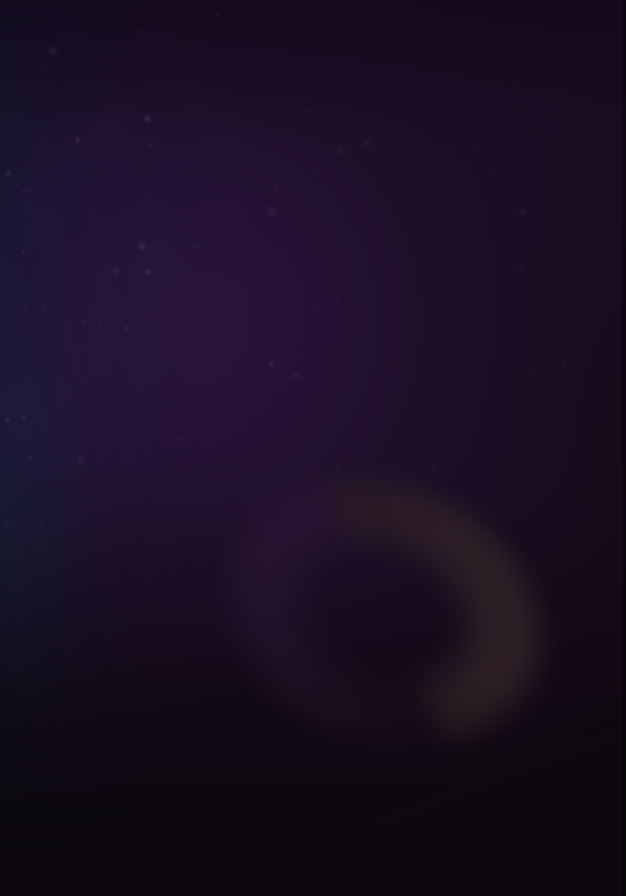
This background is drawn by a WebGL 2 fragment shader. Its source:

```glsl
#version 300 es
precision highp float;

uniform vec2 u_resolution;
out vec4 outColor;

float hash(vec2 p) {
    p = fract(p * vec2(0.1031, 0.1137));
    p += dot(p, p.yx + 33.33);
    return fract((p.x + p.y) * p.x * 17.0);
}

float glow(vec2 p, vec2 center, vec2 radius) {
    vec2 q = (p - center) / radius;
    return exp(-dot(q, q));
}

// Sparse soft dots, one candidate per cell
float stars(vec2 p, float cells, float rarity) {
    vec2 id = floor(p * cells);
    vec2 offset = 0.25 + 0.5 * vec2(hash(id + 11.0), hash(id + 47.0));
    float d = length(fract(p * cells) - offset);
    float size = mix(0.06, 0.12, hash(id + 83.0));
    return step(rarity, hash(id)) * exp(-d * d / (size * size)) * (0.3 + 0.7 * hash(id + 5.0));
}

float layeredSines(vec2 p) {
    float sum = 0.0, weight = 0.5;
    for (int i = 0; i < 4; i++) {
        sum += weight * sin(p.x + 1.3 * sin(p.y)) * sin(p.y + 0.8 * sin(p.x));
        p = mat2(1.5, 1.1, -1.1, 1.5) * p + 1.7;
        weight *= 0.5;
    }
    return sum;
}

vec3 nebula(vec2 p) {
    vec3 color = mix(vec3(0.043, 0.027, 0.049), vec3(0.106, 0.048, 0.139), smoothstep(0.0, 0.50, p.y));
    color += vec3(0.054, 0.027, 0.089) * glow(p, vec2(0.21, 0.64), vec2(0.25, 0.24));
    color += vec3(-0.020, 0.040, 0.038) * glow(p, vec2(-0.02, 0.43), vec2(0.12, 0.21));
    color += vec3(-0.022, 0.019, 0.020) * glow(p, vec2(-0.02, 0.82), vec2(0.17, 0.26));
    color -= vec3(0.010, 0.010, 0.033) * glow(p, vec2(0.72, 0.48), vec2(0.16, 0.35));
    color *= 1.0 - 0.22 * smoothstep(0.82, 1.0, p.y);
    // Dusty wisps along the left
    float wisps = layeredSines(p * 26.0);
    color += vec3(0.018, 0.008, 0.010) * max(wisps + 0.3, 0.0) * glow(p, vec2(0.10, 0.86), vec2(0.08, 0.04));
    color += 0.012 * max(wisps, 0.0) * glow(p, vec2(0.06, 0.62), vec2(0.14, 0.22));
    return color;
}

vec3 addRing(vec3 color, vec2 p) {
    vec2 q = p - vec2(0.430, 0.314);
    vec2 axis = vec2(cos(0.45), -sin(0.45));
    vec2 local = vec2(dot(q, axis), dot(q, vec2(-axis.y, axis.x)));
    float d = length(local / vec2(1.0, 0.80)) - 0.145;
    // Crisper outer rim, slow fade toward the hole
    float band = (1.0 - smoothstep(0.0, 0.064, d)) * smoothstep(-0.088, -0.012, d);
    // Warm half to the upper right, violet half to the lower left
    float side = dot(q, vec2(0.90, 0.43));
    float warm = smoothstep(-0.028, 0.026, side);
    float leftward = smoothstep(-0.06, 0.13, -q.x);
    vec3 violet = color + vec3(0.042, 0.025, 0.044) * mix(0.35, 1.0, leftward);
    vec3 amber = mix(vec3(0.160, 0.100, 0.142), vec3(0.186, 0.130, 0.152), smoothstep(-0.05, 0.13, q.x));
    amber *= 1.0 - 0.25 * smoothstep(0.05, 0.16, -q.y);
    return mix(color, mix(violet, amber, warm), band * mix(0.85, 0.92, warm));
}

void main() {
    vec2 p = gl_FragCoord.xy / u_resolution.y;
    float width = u_resolution.x / u_resolution.y;
    vec3 color = nebula(p);

    // Faint curved horizon at the lower right
    float horizon = p.y - (0.02 + 0.43 * (p.x - 0.27) - 0.12 * (p.x - 0.27) * (p.x - 0.27));
    float reach = smoothstep(0.27, 0.50, p.x);
    float ground = 1.0 - smoothstep(-0.005, 0.005, horizon);
    color = mix(color, vec3(0.048, 0.033, 0.052), 0.65 * ground * reach);
    color += 0.006 * reach * exp(-pow(horizon / 0.005, 2.0));

    color = addRing(color, p);

    // Stars thin out to the right and below
    float density = smoothstep(0.32, 0.50, p.y) * mix(1.0, 0.35, smoothstep(0.1, 0.45, p.x));
    float sparkle = stars(p, 28.0, 0.92) + 0.7 * stars(p + 3.7, 46.0, 0.94);
    color += vec3(0.095, 0.085, 0.095) * sparkle * density;

    // Dark right margin
    color *= 1.0 - 0.4 * smoothstep(width - 0.006, width - 0.003, p.x);
    outColor = vec4(max(color, 0.0), 1.0);
}
```
